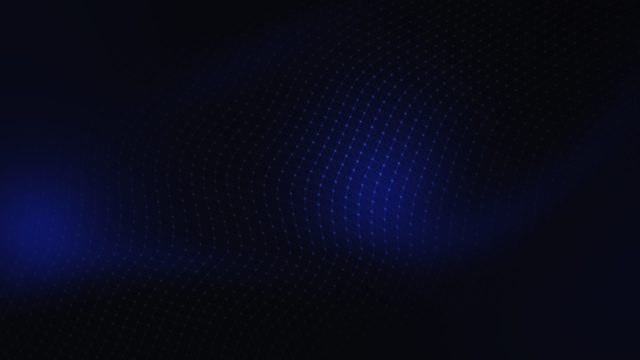
Give the GLSL for this background, as a Shadertoy shader.

```glsl
// Dark blue backdrop: soft folds of light under a curved mesh of glowing dots.

const vec3 NIGHT = vec3(0.027, 0.029, 0.043);
const vec3 BLUE_LIGHT = vec3(0.025, 0.053, 0.345);
const vec3 MESH_DIM = vec3(0.08, 0.10, 0.19);
const vec3 MESH_BRIGHT = vec3(0.11, 0.17, 0.52);
const vec2 CELL = vec2(0.036, 0.028);

// Sine-free hash, one value per mesh node
float hash(vec2 p) {
    vec3 q = fract(vec3(p.xyx) * 0.1031);
    q += dot(q, q.yzx + 33.33);
    return fract((q.x + q.y) * q.z);
}

// Rotated elliptical Gaussian
float glow(vec2 p, vec2 center, vec2 radius, float angle) {
    float c = cos(angle), s = sin(angle);
    vec2 q = mat2(c, -s, s, c) * (p - center) / radius;
    return exp(-dot(q, q));
}

// Soft band around a given height offset
float band(float offset, float width) {
    return exp(-offset * offset / (width * width));
}

// Left pool of light, cut off by a dark fold, with its trailing ribbon
float leftLight(vec2 p) {
    float fold = 0.12 + 0.10 * sin(2.6 * min(p.x, 1.1));
    float pool = 0.56 * glow(p, vec2(0.10, 0.36), vec2(0.16, 0.14), 0.0)
               + 0.36 * glow(p, vec2(0.12, 0.37), vec2(0.38, 0.28), -0.2);
    float ribbon = 0.25 * glow(p, vec2(0.58, 0.245), vec2(0.36, 0.06), -0.16);
    return (pool + ribbon) * smoothstep(-0.06, 0.11, p.y - fold);
}

// Central pool and the ribbon that sweeps up to the right
float centerLight(vec2 p) {
    float pool = 0.36 * glow(p, vec2(1.06, 0.46), vec2(0.13, 0.14), -0.2)
               + 0.50 * glow(p, vec2(1.04, 0.49), vec2(0.24, 0.27), -0.15);
    float bend = p.x - 1.1;
    float offset = p.y - 0.31 - 0.9 * bend * bend;
    float reach = smoothstep(0.95, 1.2, p.x) * (1.0 - 0.6 * smoothstep(1.3, 1.78, p.x));
    float ribbon = 0.22 * reach * band(offset, 0.085);
    return pool * smoothstep(0.20, 0.38, p.y) + ribbon;
}

// Faint haze in the corners and the upper streak
float haze(vec2 p) {
    return 0.10 * glow(p, vec2(0.05, 0.92), vec2(0.45, 0.45), 0.0)
         + 0.12 * glow(p, vec2(1.65, 0.12), vec2(0.45, 0.32), 0.2)
         + 0.08 * glow(p, vec2(1.78, 0.52), vec2(0.17, 0.40), 0.0)
         + 0.14 * glow(p, vec2(0.70, 0.83), vec2(0.30, 0.065), 0.45);
}

// Mesh space: columns bend and fan out to the right, rows slope down
vec2 meshCoord(vec2 p) {
    float rise = max(p.y - 0.45, 0.0);
    float drop = max(0.30 - p.y, 0.0);
    float fan = 0.5 * rise * max(p.x - 1.0, 0.0);
    float wiggle = 0.012 + 0.012 * band(p.x - 0.70, 0.16);
    float ripple = wiggle * sin(15.0 * p.y + 5.0 * p.x);
    float column = p.x - 1.27 * rise * rise - fan + 0.6 * drop - ripple;
    float row = p.y + 0.42 * p.x + 0.02 * sin(7.0 * p.x - 3.0 * p.y);
    return vec2(column, row) / CELL;
}

// Dots in x, thin connecting lines in y
vec2 mesh(vec2 p, float pixel) {
    const float STEP = 0.001;
    vec2 coord = meshCoord(p);
    vec2 dx = (meshCoord(p + vec2(STEP, 0.0)) - coord) / STEP;
    vec2 dy = (meshCoord(p + vec2(0.0, STEP)) - coord) / STEP;
    vec2 node = round(coord);
    vec2 local = coord - node;

    // Back to canvas distances through the local Jacobian
    float dotDist = length(inverse(mat2(dx, dy)) * local);
    vec2 gradients = vec2(length(vec2(dx.x, dy.x)), length(vec2(dx.y, dy.y)));
    vec2 lineDist = abs(local) / gradients;
    float diagonal = abs(fract(coord.x + coord.y + 0.5) - 0.5)
                   / length(vec2(dx.x + dx.y, dy.x + dy.y));

    float soft = 0.001 + pixel;
    float dots = 1.0 - smoothstep(0.0, 0.0020 + soft, dotDist);
    dots *= 0.55 + 0.45 * hash(node + 100.0);
    vec2 lines = 1.0 - smoothstep(vec2(0.0), vec2(soft), lineDist);
    float cross = 1.0 - smoothstep(0.0, soft, diagonal);
    return vec2(dots, lines.x + 0.5 * lines.y + 0.4 * cross);
}

void mainImage(out vec4 fragColor, in vec2 fragCoord) {
    vec2 p = fragCoord / iResolution.y;

    // Background light
    float light = leftLight(p) + centerLight(p) + haze(p);
    vec3 color = NIGHT + BLUE_LIGHT * light;

    // Mesh is strongest in the center and fades along a rising diagonal
    float focus = glow(p, vec2(1.02, 0.54), vec2(0.17, 0.25), -0.25);
    float spread = glow(p, vec2(0.88, 0.52), vec2(0.95, 0.34), 0.52);
    vec2 web = mesh(p, 1.0 / iResolution.y);
    vec3 meshColor = MESH_DIM * spread * 0.65 + MESH_BRIGHT * focus * 0.58;
    color += meshColor * (web.x + 0.2 * web.y);

    // Darker upper right corner
    color *= 1.0 - 0.2 * glow(p, vec2(1.70, 0.98), vec2(0.40, 0.35), 0.0);
    fragColor = vec4(color, 1.0);
}
```
